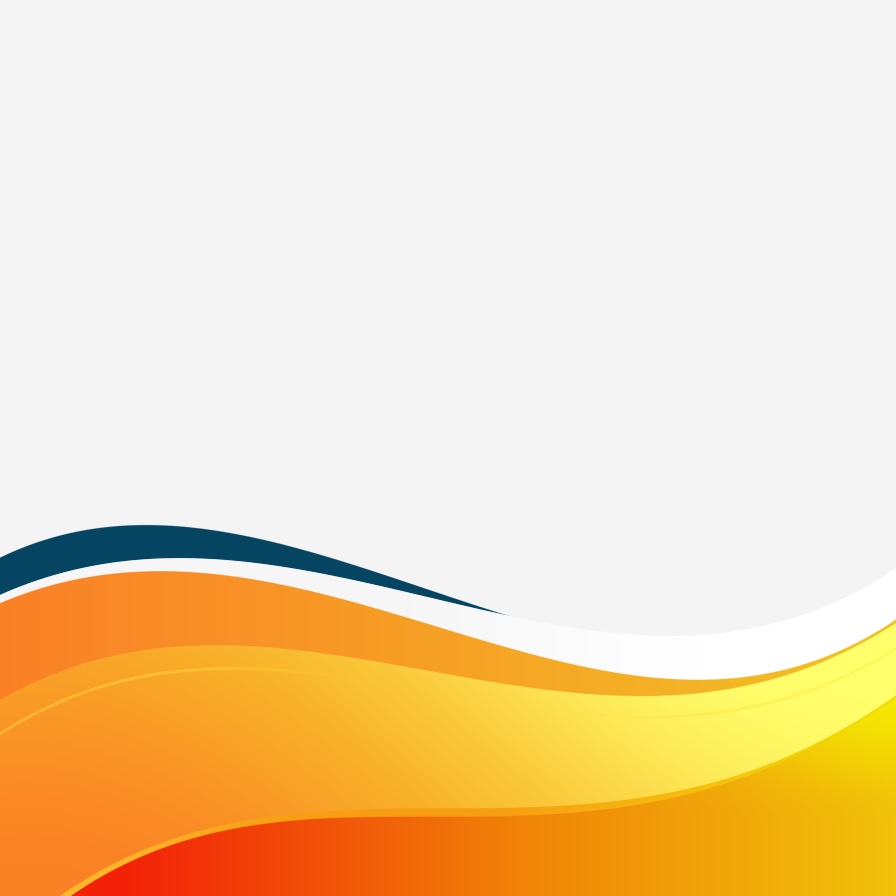
A WebGL 1 fragment shader for this background:

```glsl
precision highp float;
// Layered orange and yellow waves with a navy crest on a pale grey ground.
uniform vec2 u_resolution;

// Quartic curve through five evenly spaced heights, in Newton form.
float wave(float x, float a, float b, float c, float d, float e) {
  float s = 4.0 * x;
  float d2 = c - 2.0 * b + a;
  float d3 = d - 3.0 * c + 3.0 * b - a;
  float d4 = e - 4.0 * d + 6.0 * c - 4.0 * b + a;
  return a + s * (b - a + (s - 1.0) / 2.0 * (d2 + (s - 2.0) / 3.0 * (d3 + (s - 3.0) / 4.0 * d4)));
}

// Smooth coverage of the area below a height.
float below(float y, float top) {
  float soft = 0.8 / u_resolution.y;
  return 1.0 - smoothstep(-soft, soft, y - top);
}

void main() {
  vec2 uv = gl_FragCoord.xy / u_resolution;
  float x = uv.x;
  float y = uv.y;

  // Wave edges, from top to bottom
  float navyTop = wave(x, 0.3776, 0.4063, 0.3346, 0.2708, 0.2969);
  float bandTop = wave(x, 0.3359, 0.3750, 0.3281, 0.2904, 0.3659);
  float orangeTop = wave(x, 0.3268, 0.3581, 0.2969, 0.2422, 0.3086);
  float glowTop = wave(x, 0.2188, 0.2799, 0.2474, 0.2240, 0.3047);
  float lineY = wave(x, 0.1810, 0.2539, 0.2253, 0.2005, 0.2760);
  float rimTop = wave(x, -0.0547, 0.0794, 0.0977, 0.1159, 0.2240);
  float redTop = wave(x, -0.0677, 0.0729, 0.0885, 0.1094, 0.2214);

  // Ground, navy crest and white band
  vec3 color = vec3(0.957);
  float crest = below(y, navyTop) * (1.0 - below(y, bandTop)) * step(x, 0.57);
  color = mix(color, vec3(0.02, 0.27, 0.38), crest);
  vec3 white = vec3(mix(0.965, 1.0, smoothstep(0.4, 0.85, x)));
  color = mix(color, white, below(y, bandTop));

  // Orange back wave
  vec3 orange = mix(vec3(0.98, 0.50, 0.15), vec3(0.95, 0.76, 0.14), x);
  color = mix(color, orange, below(y, orangeTop));

  // Glowing middle wave, brighter towards the upper right
  float light = x + 1.2 * (y - rimTop);
  vec3 glow = mix(vec3(0.98, 0.51, 0.14), vec3(0.97, 0.71, 0.16), smoothstep(0.08, 0.58, light));
  glow = mix(glow, vec3(1.0, 1.0, 0.42), smoothstep(0.42, 1.02, light));
  color = mix(color, glow, below(y, glowTop));

  // Fine highlight that fades in the centre
  float line = 1.0 - smoothstep(0.0006, 0.0026, abs(y - lineY));
  float strength = 0.75 * (1.0 - smoothstep(0.2, 0.44, x)) + 0.3 * smoothstep(0.6, 0.8, x);
  vec3 lineColor = mix(vec3(0.99, 0.76, 0.20), vec3(0.98, 0.88, 0.18), x);
  color = mix(color, lineColor, line * strength);

  // Amber rim of the front wave
  vec3 rim = mix(vec3(0.99, 0.72, 0.16), vec3(0.97, 0.62, 0.07), smoothstep(0.08, 0.35, x));
  rim = mix(rim, vec3(0.95, 0.84, 0.04), smoothstep(0.5, 1.0, x));
  color = mix(color, rim, below(y, rimTop));

  // Red to gold front wave, lit in the upper right
  vec3 front = mix(vec3(0.95, 0.13, 0.03), vec3(0.94, 0.52, 0.03), clamp((x - 0.14) / 0.45, 0.0, 1.0));
  front = mix(front, vec3(0.94, 0.76, 0.04), clamp((x - 0.59) / 0.41, 0.0, 1.0));
  float lit = smoothstep(0.08, 0.23, y) * smoothstep(0.65, 1.0, x);
  front = mix(front, vec3(0.96, 0.91, 0.0), lit);
  color = mix(color, front, below(y, redTop));

  gl_FragColor = vec4(color, 1.0);
}
```
